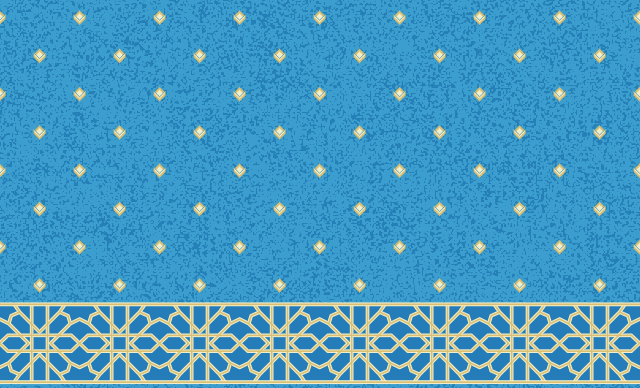
This pattern is drawn by a WebGL 2 fragment shader. Its source:

```glsl
#version 300 es
precision highp float;
// Woven blue field with staggered gilded buds above a band of eightfold strapwork.
// Thresholded noise makes the weave, diamonds and chevrons the buds, and a
// mirrored cell of line segments the lattice. One unit is 1/768 of the width.
uniform vec2 u_resolution;
out vec4 fragColor;

const vec3 LIGHT_BLUE = vec3(0.23, 0.62, 0.81);
const vec3 DEEP_BLUE = vec3(0.15, 0.50, 0.72);
const vec3 GOLD = vec3(0.85, 0.75, 0.45);
const vec3 CREAM = vec3(0.95, 0.94, 0.80);

float hash(vec2 p) {
  vec3 q = fract(vec3(p.xyx) * 0.1031);
  q += dot(q, q.yzx + 33.33);
  return fract((q.x + q.y) * q.z);
}

float noise(vec2 p) {
  vec2 i = floor(p), f = fract(p);
  f = f * f * (3.0 - 2.0 * f);
  return mix(mix(hash(i), hash(i + vec2(1, 0)), f.x),
             mix(hash(i + vec2(0, 1)), hash(i + vec2(1, 1)), f.x), f.y);
}

// Coverage of a signed distance, softened over one pixel
float cover(float d) {
  float pixel = 768.0 / u_resolution.x;
  return clamp(0.5 - d / pixel, 0.0, 1.0);
}

float segment(vec2 p, vec2 a, vec2 b) {
  vec2 d = b - a;
  return length(p - a - d * clamp(dot(p - a, d) / dot(d, d), 0.0, 1.0));
}

vec3 weave(vec2 p) {
  float n = noise(p / 1.9) + 0.12 * (noise(p / 40.0) - 0.5);
  return mix(DEEP_BLUE, LIGHT_BLUE, smoothstep(0.28, 0.40, n));
}

// Cream bud resting in a gold chevron
vec3 bud(vec3 col, vec2 q) {
  float x = abs(q.x);
  float rise = q.y - x;
  float halo = x + abs(q.y) - 8.5;
  col = mix(col, DEEP_BLUE, 0.5 * cover(halo * 0.7));
  float chevron = max(abs(rise + 6.2) * 0.7 - 1.7, x - 7.2);
  col = mix(col, GOLD, cover(chevron));
  float rim = max(abs(rise + 4.6) * 0.7 - 0.6, x - 6.0);
  col = mix(col, CREAM, cover(rim));
  float diamond = (x + abs(q.y - 3.0) - 5.7) * 0.7;
  col = mix(col, mix(GOLD, CREAM, smoothstep(6.5, 4.0, q.y + x)), cover(diamond));
  return col;
}

// Distance to the strapwork in one quarter of a cell
float lattice(vec2 q) {
  // Four pairs of parallel straps cross around the rosette centre
  float d = segment(q, vec2(9.5, 0), vec2(9.5, 46));
  d = min(d, segment(q, vec2(0, 9.5), vec2(38, 9.5)));
  d = min(d, segment(q, vec2(0, 13.4), vec2(24, 37.4)));
  d = min(d, segment(q, vec2(13.4, 0), vec2(37, 23.6)));
  // Closing edges of the side hexagon
  d = min(d, segment(q, vec2(38, 9.5), vec2(48, 0)));
  // Outer caps and the half star between rosettes
  d = min(d, segment(q, vec2(37, 23.6), vec2(34, 33)));
  d = min(d, segment(q, vec2(34, 33), vec2(24, 37.4)));
  d = min(d, segment(q, vec2(37, 23.6), vec2(48, 29)));
  d = min(d, segment(q, vec2(24, 37.4), vec2(30, 46)));
  return d;
}

vec3 strap(vec3 col, float d, float halfWidth) {
  col = mix(col, CREAM, cover(d - halfWidth));
  return mix(col, GOLD, cover(d - halfWidth * 0.45));
}

void main() {
  vec2 p = gl_FragCoord.xy * 768.0 / u_resolution.x;
  vec3 col = weave(p);

  // Buds in staggered rows
  float row = round((p.y - 123.0) / 45.9);
  float shift = mod(row, 2.0) * 48.0;
  vec2 q = vec2(mod(p.x - 47.5 - shift + 48.0, 96.0) - 48.0,
                p.y - 123.0 - row * 45.9);
  if (row >= 0.0) col = bud(col, q);

  // Band of strapwork, mirrored about its middle and each rosette
  float v = abs(p.y - 53.7);
  float u = abs(mod(p.x - 47.5 + 48.0, 96.0) - 48.0);
  vec3 band = strap(DEEP_BLUE * vec3(0.95, 0.97, 1.0), lattice(vec2(u, v)), 2.2);
  col = mix(col, band, cover(v - 46.5));
  col = strap(col, abs(v - 46.7), 2.3);

  fragColor = vec4(col, 1.0);
}
```
